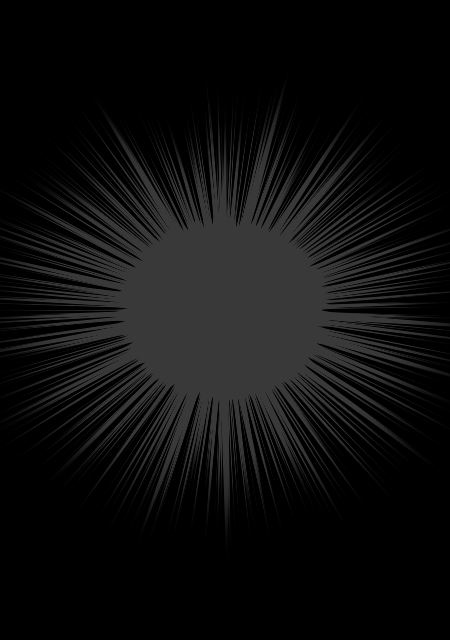
Write a Shadertoy shader that draws this background.

```glsl
float hash(vec2 p) {
    return fract(sin(dot(p, vec2(127.1, 311.7))) * 43758.545);
}

// One ring of tapered rays, split into equal angular cells
float rayRing(float angle, float r, float count, float pixel) {
    float cell = angle / 6.2831853 * count;
    float blur = 0.75 * pixel * count / (6.2831853 * max(r, 0.02));
    float light = 0.0;
    for (int k = -1; k <= 1; k++) {
        float id = floor(cell) + float(k);
        vec2 seed = vec2(mod(id + count, count), count);
        float middle = id + 0.5 + 0.7 * (hash(seed) - 0.5);
        float reach = mix(0.34, 0.61, sqrt(hash(seed + 3.7)));
        // Shorter rays in the notch left of the top
        reach *= 1.0 - 0.22 * exp(-pow((angle - 1.83) / 0.13, 2.0));
        float t = r / reach;
        float halfWidth = mix(0.2, 0.8, hash(seed + 8.3)) * pow(0.14 / max(r, 0.05), 1.5);
        halfWidth *= sqrt(max(1.0 - t, 0.0));
        halfWidth += 1.5 * smoothstep(0.21, 0.12, r);
        float cover = clamp((halfWidth - abs(cell - middle)) / blur + 0.5, 0.0, 1.0);
        cover *= min(1.0, 2.0 * halfWidth / blur);
        light = max(light, cover * (1.0 - smoothstep(0.6, 1.0, t)));
    }
    return light;
}

void mainImage(out vec4 fragColor, in vec2 fragCoord) {
    float pixel = 1.0 / iResolution.x;
    vec2 d = fragCoord * pixel - vec2(0.497, 0.516 * iResolution.y * pixel);
    float angle = atan(d.y, d.x);
    float r = length(d * vec2(0.86, 1.0));

    // Coarse to fine bursts
    float light = 0.0;
    for (int i = 0; i < 3; i++) {
        float count = floor(62.0 * pow(1.75, float(i)));
        light = max(light, rayRing(angle, r, count, pixel));
    }

    // A few long, heavy rays
    float heavy[5] = float[5](-1.924, -1.558, 2.116, 1.306, 0.875);
    for (int i = 0; i < 5; i++) {
        vec2 axis = vec2(cos(heavy[i]), sin(heavy[i]));
        float along = dot(d, axis);
        float across = abs(d.x * axis.y - d.y * axis.x);
        float halfWidth = 0.013 * (1.0 - along / 0.62);
        float cover = clamp((halfWidth - across) / pixel + 0.5, 0.0, 1.0);
        cover *= step(0.0, along) * (1.0 - smoothstep(0.42, 0.6, along));
        light = max(light, cover);
    }

    // Fade towards the rim
    light *= 1.0 - smoothstep(0.3, 0.63, r);
    fragColor = vec4(vec3(0.224 * light), 1.0);
}
```
